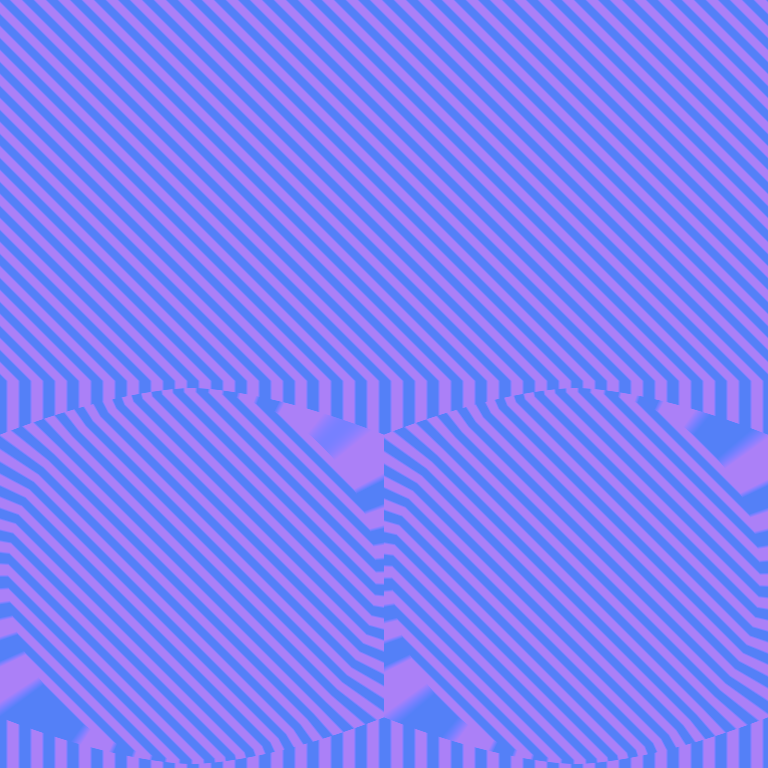
Reproduce this texture map procedurally as a WebGL 2 fragment shader.

```glsl
#version 300 es
precision highp float;
// Tangent-space normal map of a grooved cylinder: the unrolled side fills the
// top half, two end caps fill the bottom. Each zone supplies a stripe phase,
// which becomes a sideways tilt; cap stripes fan out radially past a ring.
uniform vec2 u_resolution;
out vec4 fragColor;

// Tilt of the groove walls: flat left and right faces with a short ramp between.
float grooveTilt(float phase) {
    return -0.34 * clamp(3.2 * cos(6.2831853 * phase), -1.0, 1.0);
}

// Diagonal stripes that turn vertical below the bend.
float sidePhase(vec2 uv) {
    return 32.0 * (uv.x + max(uv.y - 0.504, 0.0)) - 0.04;
}

// Diagonal stripes, held constant along each ray outside the ring.
float capPhase(vec2 p, float shift) {
    vec2 held = p * min(1.0, 0.2396 / max(length(p), 1e-4));
    return 32.0 * (held.x + held.y) - shift;
}

// Positive inside the lens-shaped outline of a cap.
float capInside(vec2 p) {
    float halfHeight = 0.2448 - 0.0608 * pow(abs(p.x) / 0.25, 1.6);
    return halfHeight - abs(p.y);
}

void main() {
    vec2 uv = gl_FragCoord.xy / u_resolution;
    float pixel = 1.0 / min(u_resolution.x, u_resolution.y);

    // Two cap cells side by side, each centred in its quarter.
    vec2 p = vec2(mod(uv.x, 0.5) - 0.25, uv.y - 0.25);
    float shift = uv.x < 0.5 ? 0.083 : 0.0;

    float capMask = smoothstep(-0.5 * pixel, 0.5 * pixel, capInside(p));
    float tilt = mix(grooveTilt(sidePhase(uv)), grooveTilt(capPhase(p, shift)), capMask);

    // Pack the unit normal into colour.
    vec3 normal = vec3(tilt, 0.0, sqrt(1.0 - tilt * tilt));
    fragColor = vec4(0.5 + 0.5 * normal, 1.0);
}
```
